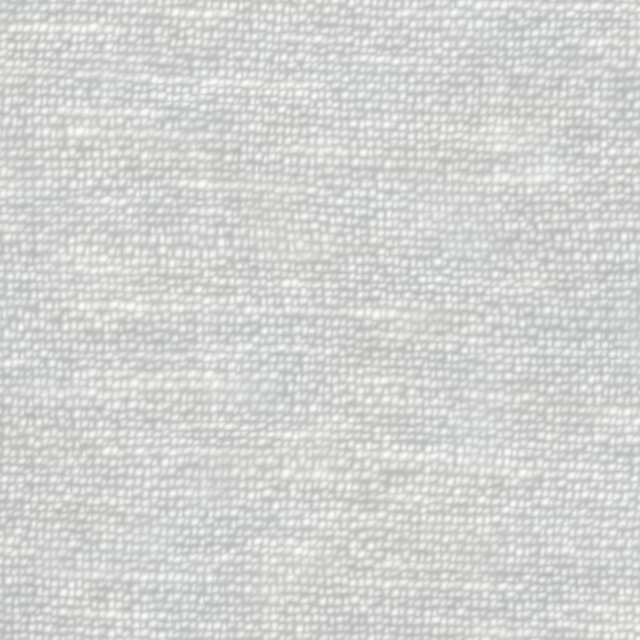
Write a three.js fragment shader that draws this texture.

```glsl
// Pale linen in plain weave: soft beads of alternating weft and warp,
// laid out as jittered cellular noise on a gently warped thread grid.
// Row noise varies the yarn and its slubs; broad noise makes faint clouds.

varying vec2 vUv;

const vec2 THREADS = vec2(79.0, 67.0);      // warp columns, weft rows
const float TILT = 0.030;                   // fall of the rows to the right
const float JITTER = 0.36;                  // bead displacement, in cells
const float SLANT = 0.22;                   // twist of the yarn in each bead
const vec2 WEFT_SIZE = vec2(0.57, 0.37);    // bead radii, in cells
const vec2 WARP_SIZE = vec2(0.42, 0.42);
const float BASE_TONE = 0.265;
const float BEAD_CONTRAST = 0.70;
const float SLUB_GAIN = 0.09;
const float CLOUD_GAIN = 0.23;
const float FIBRE_GAIN = 0.20;
const float HUE_DRIFT = 0.014;              // cool to warm, across the cloth
const vec3 SHADE = vec3(0.660, 0.664, 0.662);
const vec3 LIGHT = vec3(0.938, 0.946, 0.938);
const vec3 WARMTH = vec3(0.5, 0.2, -1.0);

float hash(vec2 p) {
  return fract(sin(dot(p, vec2(127.1, 311.7))) * 43758.55);
}

vec2 hash2(vec2 p) {
  return vec2(hash(p), hash(p + 57.3));
}

float noise(vec2 p) {
  vec2 i = floor(p);
  vec2 f = fract(p);
  f = f * f * (3.0 - 2.0 * f);
  float low = mix(hash(i), hash(i + vec2(1.0, 0.0)), f.x);
  float high = mix(hash(i + vec2(0.0, 1.0)), hash(i + 1.0), f.x);
  return mix(low, high, f.y);
}

// Uneven thread grid, in units of one crossing
vec2 threadSpace(vec2 uv) {
  vec2 q = vec2(uv.x, uv.y + TILT * uv.x) * THREADS;
  q.x += 0.45 * sin(uv.y * 9.0 + 1.3) + 0.9 * noise(uv * vec2(11.0, 7.0));
  q.y += 0.20 * sin(uv.x * 7.0 + uv.y * 4.0) + 0.7 * noise(uv * vec2(3.0, 17.0));
  return q;
}

// Thick, bright stretch of one weft row: 0 for normal yarn, 1 for a full slub
float slubAt(float x, float row) {
  return smoothstep(0.70, 0.98, noise(vec2(x * 0.08, row + 3.0)));
}

// Tallest bead around q; x is its height, y the slub it belongs to
vec2 weave(vec2 q) {
  vec2 home = floor(q);
  float height = 0.0;
  float slubSum = 0.0;
  float weightSum = 0.001;
  for (int j = -1; j <= 1; j++) {
    for (int i = -1; i <= 1; i++) {
      vec2 cell = home + vec2(float(i), float(j));
      vec2 rnd = hash2(cell);
      float weftOver = mod(cell.x + cell.y, 2.0);
      float slub = slubAt(cell.x, cell.y);
      float yarn = noise(vec2(cell.x * 0.22, cell.y + 71.0)) - 0.5;
      vec2 d = q - cell - 0.5 - JITTER * (rnd - 0.5);
      d.y -= SLANT * d.x;
      vec2 size = mix(WARP_SIZE, WEFT_SIZE, weftOver);
      size *= 0.85 + 0.3 * rnd.yx + slub * vec2(0.30, 0.10);
      size.y *= 1.0 + 0.25 * yarn;
      float bead = exp(-dot(d / size, d / size));
      float gloss = 0.66 + 0.36 * rnd.x + 0.14 * weftOver + 0.24 * yarn;
      height = max(height, bead * gloss);
      slubSum += slub * bead;
      weightSum += bead;
    }
  }
  return vec2(height, slubSum / weightSum);
}

// Broad uneven density, stretched along the weft, centred on zero
float clouds(vec2 uv) {
  float bands = noise(uv * vec2(3.5, 11.0) + 4.0);
  float streaks = noise(uv * vec2(9.0, 38.0) + 11.0);
  float columns = noise(uv * vec2(40.0, 5.0) + 23.0);
  return 0.40 * bands + 0.30 * streaks + 0.30 * columns - 0.5;
}

void main() {
  vec2 q = threadSpace(vUv);
  vec2 cloth = weave(q);

  // Fuzzy patches hide part of the weave
  float fuzz = smoothstep(0.60, 0.95, noise(vUv * vec2(12.0, 18.0) + 31.0));
  float height = mix(cloth.x, 0.58, 0.25 * fuzz);

  // Loose fibres: fine strands along the yarn and across it
  float fibre = 0.6 * noise(q * vec2(1.3, 3.1) + 7.0)
              + 0.4 * noise(q * vec2(2.9, 1.2) + 19.0) - 0.5;

  float tone = BASE_TONE + BEAD_CONTRAST * height;
  tone += SLUB_GAIN * cloth.y + CLOUD_GAIN * clouds(vUv) + FIBRE_GAIN * fibre;

  vec3 color = mix(SHADE, LIGHT, clamp(tone, 0.0, 1.12));
  float hue = noise(vUv * vec2(7.0, 16.0) + 43.0) - 0.5 + 0.5 * cloth.y;
  color += HUE_DRIFT * hue * WARMTH;
  gl_FragColor = vec4(color, 1.0);
}
```
